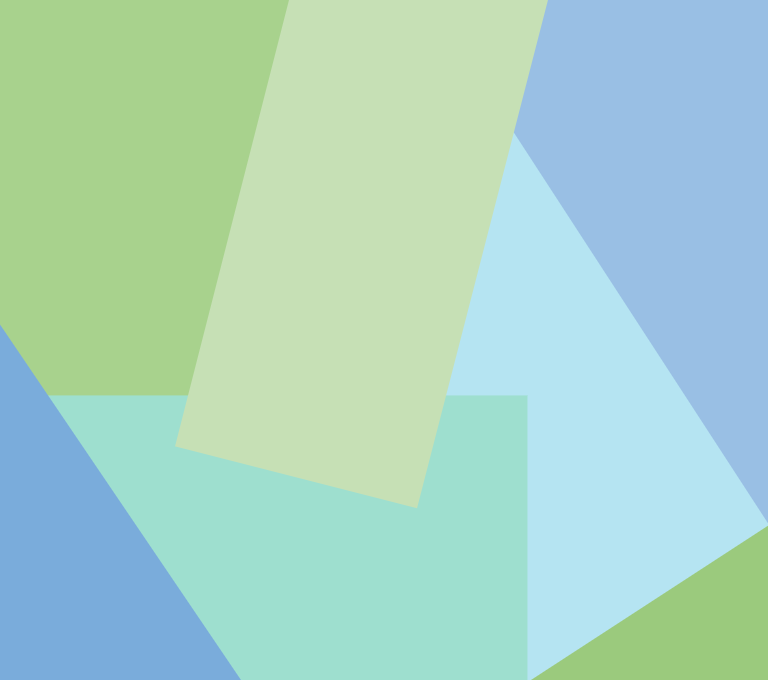
Write a Shadertoy shader that draws this background.

```glsl
// Flat overlapping paper sheets in soft greens and blues.
// Each sheet is an intersection of half-planes in unit canvas coordinates,
// painted back to front with edges smoothed over one pixel.

const vec3 PALE_SKY   = vec3(0.710, 0.894, 0.949);
const vec3 SOFT_BLUE  = vec3(0.600, 0.749, 0.894);
const vec3 DEEP_BLUE  = vec3(0.478, 0.675, 0.859);
const vec3 LEAF_GREEN = vec3(0.659, 0.824, 0.553);
const vec3 MOSS_GREEN = vec3(0.608, 0.792, 0.490);
const vec3 PALE_GREEN = vec3(0.776, 0.878, 0.710);
const vec3 MINT       = vec3(0.620, 0.875, 0.812);

// Signed distance to the line a-b, positive on its left side.
float leftOf(vec2 p, vec2 a, vec2 b) {
    vec2 dir = normalize(b - a);
    vec2 rel = p - a;
    return dir.x * rel.y - dir.y * rel.x;
}

// Lays a colour where dist is positive, with a one pixel soft edge.
vec3 paint(vec3 base, vec3 sheet, float dist) {
    float pixel = max(length(vec2(dFdx(dist), dFdy(dist))), 1e-5);
    return mix(base, sheet, clamp(dist / pixel + 0.5, 0.0, 1.0));
}

// Strip open at the top, given by its corners in counterclockwise order.
float strip(vec2 p, vec2 topLeft, vec2 lowLeft, vec2 lowRight, vec2 topRight) {
    float sides = min(leftOf(p, topLeft, lowLeft), leftOf(p, lowRight, topRight));
    return min(sides, leftOf(p, lowLeft, lowRight));
}

// Rectangle reaching from the lower left of the canvas to a corner.
float lowerLeftBox(vec2 p, vec2 corner) {
    vec2 inset = corner - p;
    return min(inset.x, inset.y);
}

void mainImage(out vec4 fragColor, in vec2 fragCoord) {
    vec2 p = fragCoord / iResolution.xy;

    // Back layer: sky, the blue slope and the green left field
    vec3 color = PALE_SKY;
    color = paint(color, SOFT_BLUE, leftOf(p, vec2(0.6693, 0.8047), vec2(1.0, 0.2305)));
    color = paint(color, LEAF_GREEN, 0.45 - p.x);

    // Middle layer: mint block and the two lower corners
    color = paint(color, MINT, lowerLeftBox(p, vec2(0.6868, 0.4185)));
    color = paint(color, DEEP_BLUE, leftOf(p, vec2(0.3138, 0.0), vec2(0.0, 0.5228)));
    color = paint(color, MOSS_GREEN, leftOf(p, vec2(1.0, 0.2269), vec2(0.6914, 0.0)));

    // Front layer: tilted strip
    float front = strip(p, vec2(0.3763, 1.0), vec2(0.2279, 0.3436),
                        vec2(0.5430, 0.2526), vec2(0.7135, 1.0));
    color = paint(color, PALE_GREEN, front);

    fragColor = vec4(color, 1.0);
}
```
